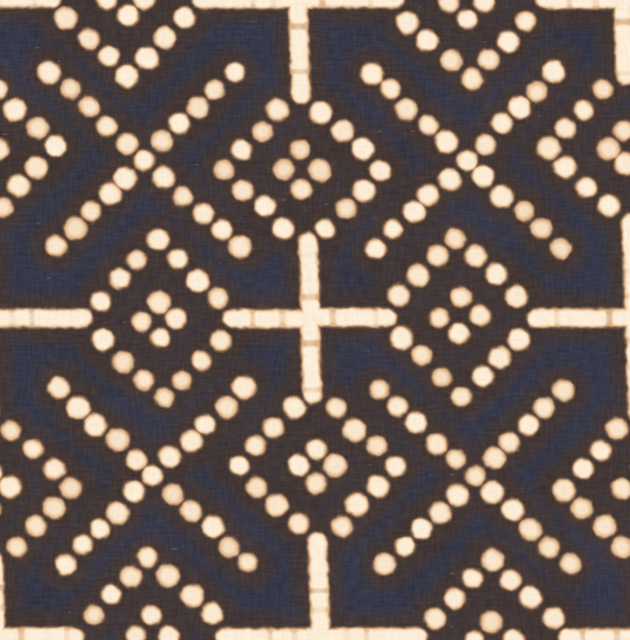
Give the GLSL for this pattern, as a Shadertoy shader.

```glsl
// Wax-resist dyed cloth: a lattice of pale bars, with a dotted diamond on each
// lattice edge and a dotted cross in each cell. Dots come from mirrored arms in
// cell units; one distance drives cream, stained rim, dark halo and indigo.

#define ORIGIN vec2(0.484, 0.503)      // central junction, in canvas heights
#define PITCH vec2(0.5065, 0.4985)     // cell size, in canvas heights
#define SKEW 0.036                     // sideways lean of the cloth
#define DOT_RADIUS 0.0345              // in cells, as are the two below
#define BAR_HALF_WIDTH 0.031
#define JITTER 0.007
#define INDIGO vec3(0.215, 0.222, 0.285)
#define HALO vec3(0.270, 0.222, 0.210)
#define RIM vec3(0.700, 0.530, 0.390)
#define TAN vec3(0.940, 0.790, 0.620)
#define CREAM vec3(0.985, 0.930, 0.845)

// Two random values from -1 to 1
vec2 hash2(vec2 p) {
    p = vec2(dot(p, vec2(127.1, 311.7)), dot(p, vec2(269.5, 183.3)));
    return fract(sin(p) * 43758.55) * 2.0 - 1.0;
}

float gradientNoise(vec2 p) {
    vec2 i = floor(p), f = p - i;
    vec2 u = f * f * f * (f * (f * 6.0 - 15.0) + 10.0);
    vec2 e = vec2(1.0, 0.0);
    float low = mix(dot(hash2(i), f), dot(hash2(i + e), f - e), u.x);
    float high = mix(dot(hash2(i + e.yx), f - e.yx), dot(hash2(i + 1.0), f - 1.0), u.x);
    return mix(low, high, u.y);
}

// Shapes are vec2(distance, stain); keep the nearer one
vec2 nearer(vec2 a, vec2 b) {
    return a.x < b.x ? a : b;
}

// A row of dots mirrored into all four quadrants
vec2 dotArms(vec2 p, vec2 start, vec2 stride, int last, vec2 seed) {
    vec2 best = vec2(1.0, 0.0);
    for (int quadrant = 0; quadrant < 4; quadrant++) {
        vec2 side = vec2(quadrant & 1, quadrant >> 1) * 2.0 - 1.0;
        for (int k = 0; k <= last; k++) {
            vec2 center = side * (start + stride * float(k));
            vec2 offset = hash2(seed * 3.7 + center);
            vec2 look = hash2(seed * 5.3 + center + 9.0);
            float radius = DOT_RADIUS * (1.0 + 0.09 * look.x);
            float d = length(p - center - JITTER * offset) - radius;
            best = nearer(best, vec2(d, 0.4 * look.y * look.y));
        }
    }
    return best;
}

// Diamond with its open corners on the x axis, around four inner dots
vec2 diamond(vec2 p, vec2 seed) {
    p -= 0.010 * hash2(seed);
    vec2 ring = dotArms(p, vec2(0.0, 0.245), vec2(0.061, -0.060), 3, seed);
    vec2 core = dotArms(p, vec2(0.0, 0.057), vec2(0.057, -0.057), 1, seed + 0.1);
    return nearer(ring, core);
}

// Rounded bar leaving a junction along x, stained at its seams
vec2 bar(vec2 p, float reach, vec2 seed) {
    vec2 h = hash2(seed + sign(p.x) * 0.25);
    float along = abs(p.x);
    float d = length(vec2(max(along - reach + BAR_HALF_WIDTH, 0.0), p.y + 0.004 * h.x));
    float inner = smoothstep(0.017, 0.003, abs(along - 0.078 - 0.015 * h.x));
    float outer = smoothstep(0.014, 0.002, abs(along - 0.19 - 0.05 * h.y));
    float seam = max(inner * (0.65 + 0.35 * h.y), outer * (0.5 + 0.4 * h.x));
    return vec2(d - BAR_HALF_WIDTH, seam);
}

vec2 pattern(vec2 q) {
    vec2 node = round(q), cell = floor(q);

    // Bars are shorter at every other junction
    float odd = mod(node.x + node.y, 2.0);
    float reach = mix(0.270, 0.330, odd);
    vec2 best = nearer(bar(q - node, reach, node), bar((q - node).yx, reach, node + 0.37));

    // Diamonds sit between the bar ends, nearer the even junctions
    vec2 level = vec2(cell.x, node.y), upright = vec2(node.x, cell.y);
    float levelShift = 0.03 * (2.0 * mod(level.x + level.y, 2.0) - 1.0);
    float uprightShift = 0.03 * (2.0 * mod(upright.x + upright.y, 2.0) - 1.0);
    best = nearer(best, diamond(q - level - vec2(0.5 + levelShift, 0.0), level + vec2(0.5, 0.0)));
    best = nearer(best, diamond((q - upright - vec2(0.0, 0.5 + uprightShift)).yx, upright + vec2(0.0, 0.5)));

    // Cross in the middle of the cell
    vec2 seed = cell + 0.5;
    vec2 p = q - seed - 0.010 * hash2(seed);
    return nearer(best, dotArms(p, vec2(0.0), vec2(0.0570, 0.0550), 5, seed));
}

void mainImage(out vec4 fragColor, in vec2 fragCoord) {
    vec2 uv = fragCoord / iResolution.y;
    vec2 p = uv - ORIGIN;
    p.x += SKEW * p.y;
    vec2 q = p / PITCH;
    float pixel = 1.0 / (iResolution.y * PITCH.y);

    vec2 shape = pattern(q);
    float d = shape.x + 0.006 * gradientNoise(q * 26.0) + 0.004 * gradientNoise(q * 55.0);
    float blotch = gradientNoise(q * 5.0);
    float weave = gradientNoise(uv * vec2(45.0, 230.0)) + gradientNoise(uv * vec2(230.0, 45.0) + 70.0);

    // Dyed ground with its darker halo, uneven dye and pale flecks
    vec3 color = mix(HALO, INDIGO, smoothstep(0.012, 0.075, d + 0.025 * blotch));
    color *= 1.0 + 0.07 * blotch + 0.16 * weave;
    color += 0.10 * smoothstep(0.42, 0.65, gradientNoise(uv * vec2(60.0, 130.0) + 31.0));

    // Resisted shapes: brown rim, tan stain, cream middle
    float soft = 0.5 * pixel;
    float stain = shape.y;
    vec3 tint = mix(TAN, RIM, 0.35 * stain);
    color = mix(color, RIM, smoothstep(0.006 + soft, -0.005 - soft, d));
    color = mix(color, tint, smoothstep(0.000 + soft, -0.008 - soft, d));
    float clean = smoothstep(-0.004 + soft, -0.013 - soft, d + 0.012 * stain + 0.004 * blotch);
    color = mix(color, CREAM * (1.0 + 0.03 * weave), clean * (1.0 - 0.85 * stain));
    fragColor = vec4(clamp(color, 0.0, 1.0), 1.0);
}
```
